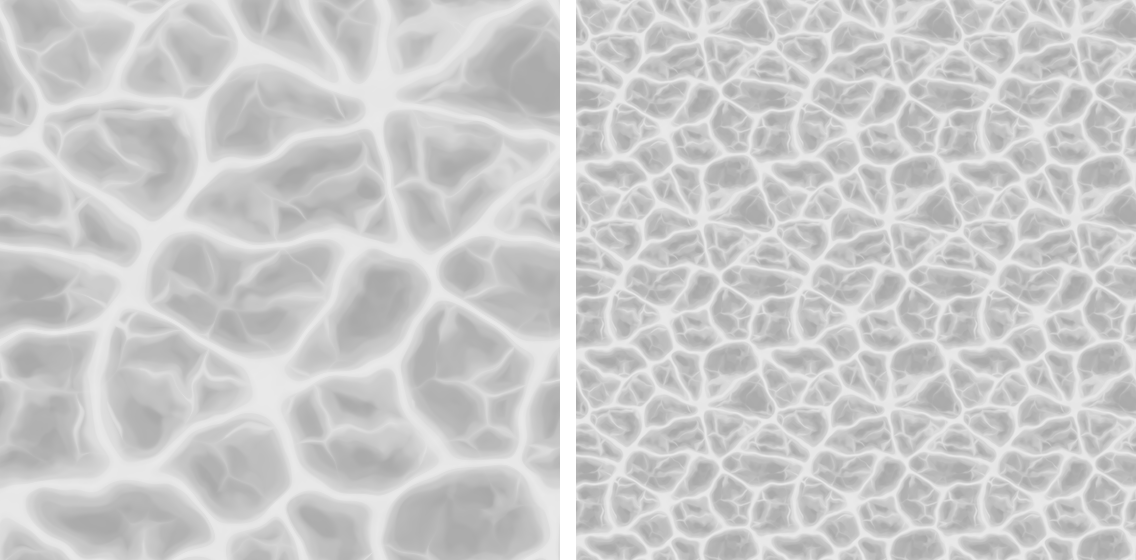
Left: one tile. Right: repeated 3 by 3.
This texture is drawn by a WebGL 2 fragment shader. Its source:

```glsl
#version 300 es
precision highp float;
// Pale porous membrane: soft bright walls around terraced grey hollows, tiling on all sides.

#define CELLS vec2(4.0, 5.0)      // main hollows per tile
#define SUBCELLS vec2(8.0, 9.0)   // inner chambers per tile
#define SHELVES 8                 // translucent terraces from wall to floor
#define WALL_TONE 0.876
#define DEPTH 0.208               // tone drop from wall to floor
#define SHELF_REACH 0.23          // distance of the deepest terrace from the wall
#define RAGGED 1.15               // irregularity of the terrace outlines
#define ROUNDNESS 18.0            // lower values give rounder hollows
#define WARP 0.06
#define FILAMENT 0.06             // brightness of the thin inner ridges
#define WISP 0.02                 // strength of the faint fibres

uniform vec2 u_resolution;
out vec4 fragColor;

// Integer hash of a wrapped lattice cell, two values in 0..1
vec2 hash2(vec2 cell, vec2 period, int seed) {
  // The half step keeps the wrap exact when the division rounds down
  uvec3 v = uvec3(uvec2(mod(floor(cell + 0.5) + 0.5, period)), uint(seed));
  v = v * 1664525u + 1013904223u;
  v.x += v.y * v.z; v.y += v.z * v.x; v.z += v.x * v.y;
  v ^= v >> 16u;
  v.x += v.y * v.z; v.y += v.z * v.x;
  return vec2(v.xy >> 8u) / 16777216.0;
}

float corner(vec2 cell, vec2 offset, vec2 f, vec2 period, int seed) {
  return dot(hash2(cell + offset, period, seed) * 2.0 - 1.0, f - offset);
}

// Gradient noise that wraps after one tile
float noise(vec2 uv, float freq, int seed) {
  vec2 p = uv * freq, i = floor(p), f = p - i, period = vec2(freq);
  vec2 s = f * f * f * (f * (f * 6.0 - 15.0) + 10.0);
  float low = mix(corner(i, vec2(0, 0), f, period, seed), corner(i, vec2(1, 0), f, period, seed), s.x);
  float high = mix(corner(i, vec2(0, 1), f, period, seed), corner(i, vec2(1, 1), f, period, seed), s.x);
  return mix(low, high, s.y);
}

float fbm(vec2 uv, float freq, int seed) {
  float sum = 0.0, amp = 1.0;
  for (int o = 0; o < 3; o++) {
    sum += amp * noise(uv, freq, seed + o);
    freq *= 2.0;
    amp *= 0.5;
  }
  return sum;
}

vec2 warp(vec2 uv, float freq, int seed) {
  return vec2(fbm(uv, freq, seed), fbm(uv, freq, seed + 10));
}

// Distance to the nearest cell wall, with rounded corners
float wallDistance(vec2 uv, vec2 period, int seed, float roundness) {
  vec2 p = uv * period, base = floor(p), f = p - base;
  vec2 nearCell = vec2(0.0), nearSite = vec2(0.0);
  float best = 1e3;
  for (int y = -1; y <= 1; y++)
    for (int x = -1; x <= 1; x++) {
      vec2 c = vec2(x, y);
      vec2 site = c + hash2(base + c, period, seed) - f;
      float d = dot(site, site);
      if (d < best) { best = d; nearCell = c; nearSite = site; }
    }
  float sum = 1e-9;
  for (int y = -2; y <= 2; y++)
    for (int x = -2; x <= 2; x++) {
      if (x == 0 && y == 0) continue;
      vec2 c = nearCell + vec2(x, y);
      vec2 site = c + hash2(base + c, period, seed) - f;
      vec2 gap = site - nearSite;
      float d = dot(0.5 * (site + nearSite), gap) / max(length(gap), 1e-3);
      sum += exp(-roundness * d);
    }
  return max(-log(sum) / roundness, 0.0);
}

void main() {
  vec2 uv = gl_FragCoord.xy / u_resolution;
  vec2 bent = uv + WARP * warp(uv, 4.0, 20);
  vec2 curled = uv + 0.8 * WARP * warp(uv, 7.0, 50);

  // Main hollows, split into inner chambers where the membrane is closed
  float wall = wallDistance(bent, CELLS, 3, ROUNDNESS);
  float inner = wallDistance(curled, SUBCELLS, 7, 2.0 * ROUNDNESS);
  float openness = noise(uv, 5.0, 80);
  float chamber = 0.035 + 0.6 * inner + 0.5 * max(openness + 0.1, 0.0);
  float dist = min(wall, chamber);

  // Overlapping terraces, each with its own ragged outline and softness
  float depth = 0.0;
  float lumps = fbm(bent, 8.0, 90);
  for (int i = 0; i < SHELVES; i++) {
    float level = (float(i) + 0.5) / float(SHELVES);
    float edge = 0.022 + SHELF_REACH * pow(level, 1.5);
    float soft = 0.004 + edge * mix(0.07, 0.4, fract(float(i) * 0.618));
    float ragged = dist * (1.0 + RAGGED * (0.7 * lumps + fbm(bent, 7.0, 100 + 10 * i)));
    depth += smoothstep(edge - soft, edge + soft, ragged) / float(SHELVES);
  }

  // Bright crests, thin inner ridges and faint fibres
  float crest = 0.028 * exp(-wall * 30.0);
  float ridge = FILAMENT * exp(-inner / 0.03) * smoothstep(0.3, -0.1, openness) * depth;
  float fibre = WISP * (0.3 - abs(fbm(curled, 9.0, 300)) + 0.5 * fbm(bent, 22.0, 320));

  float tone = WALL_TONE - DEPTH * depth + crest + ridge + fibre;
  fragColor = vec4(vec3(clamp(tone, 0.0, 1.0)), 1.0);
}
```
